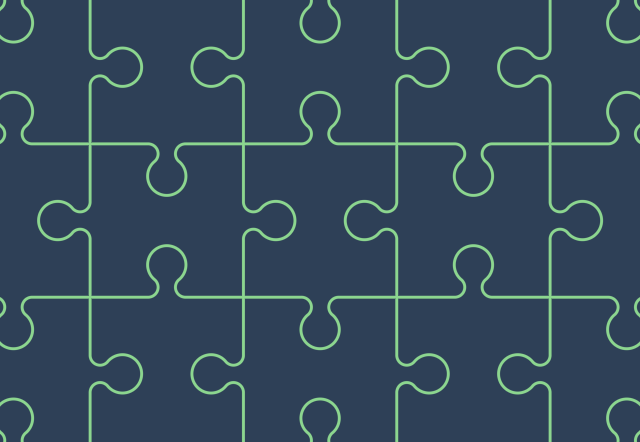
This pattern is drawn by a Shadertoy shader. Its source:

```glsl
// Interlocking jigsaw pieces drawn as thin green outlines on dark blue.

// Distance to one cut between two pieces, in cell units.
// p.x runs along the cut from its middle, p.y points towards the knob.
float cutDistance(vec2 p) {
    const float knobRadius = 0.125;
    const float neckRadius = 0.065;
    const vec2 knob = vec2(0.0, 0.211);

    // The neck arc touches both the straight cut and the knob.
    float reach = knobRadius + neckRadius;
    float rise = knob.y - neckRadius;
    vec2 neck = vec2(sqrt(reach * reach - rise * rise), neckRadius);

    p.x = abs(p.x);
    vec2 toNeck = neck - knob;
    vec2 fromKnob = p - knob;
    float knobDist = abs(length(fromKnob) - knobRadius);
    float neckDist = abs(length(p - neck) - neckRadius);

    if (p.x > neck.x) return min(abs(p.y), knobDist);
    bool onKnobSide = toNeck.x * fromKnob.y > toNeck.y * fromKnob.x;
    return onKnobSide ? knobDist : neckDist;
}

// +1 on even cells, -1 on odd cells
float checker(vec2 cell) {
    return 1.0 - 2.0 * mod(cell.x + cell.y, 2.0);
}

void mainImage(out vec4 fragColor, in vec2 fragCoord) {
    float cellSize = 0.3469 * iResolution.y;
    vec2 p = (fragCoord - iResolution.xy * vec2(0.1408, 0.6745)) / cellSize;

    vec2 cell = floor(p);
    vec2 line = floor(p + 0.5);
    vec2 fromMiddle = p - cell - 0.5;
    vec2 fromLine = p - line;

    // Knob directions alternate along every row and column.
    float sideways = checker(vec2(line.x, cell.y));
    float upwards = -checker(vec2(cell.x, line.y));
    float d = min(cutDistance(vec2(fromMiddle.y, fromLine.x * sideways)),
                  cutDistance(vec2(fromMiddle.x, fromLine.y * upwards)));

    // Outline with a soft edge about one pixel wide
    float edge = 0.7 / cellSize;
    float ink = 1.0 - smoothstep(-edge, edge, d - 0.0095);
    vec3 color = mix(vec3(0.18, 0.25, 0.34), vec3(0.55, 0.84, 0.56), ink);
    fragColor = vec4(color, 1.0);
}
```
